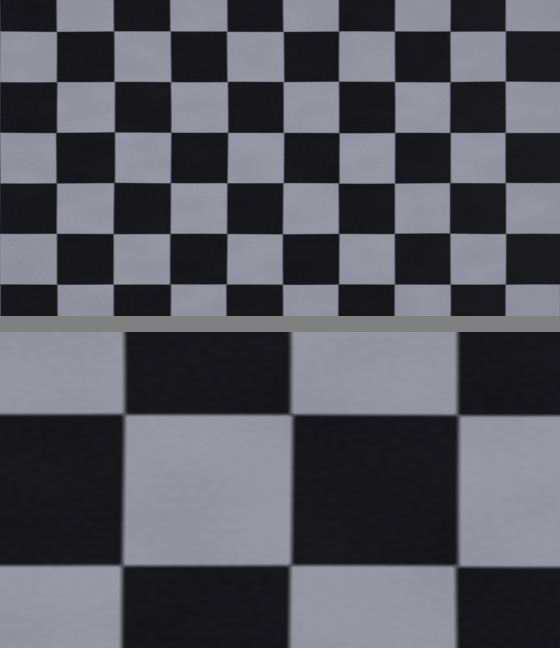
Top: the whole. Bottom: its middle third, enlarged.
Reproduce this pattern procedurally as a Shadertoy shader.

```glsl
// Black and pale grey checkered cloth with soft, slightly uneven printed edges.

const float PI = 3.14159265;

vec2 hash2(vec2 p) {
    vec3 q = fract(vec3(p.xyx) * vec3(0.1031, 0.1030, 0.0973));
    q += dot(q, q.yzx + 33.33);
    return 2.0 * fract((q.xx + q.yz) * q.zy) - 1.0;
}

float gradientNoise(vec2 p) {
    vec2 i = floor(p), f = p - i;
    vec2 u = f * f * f * (f * (f * 6.0 - 15.0) + 10.0);
    float a = dot(hash2(i), f);
    float b = dot(hash2(i + vec2(1, 0)), f - vec2(1, 0));
    float c = dot(hash2(i + vec2(0, 1)), f - vec2(0, 1));
    float d = dot(hash2(i + vec2(1, 1)), f - vec2(1, 1));
    return mix(mix(a, b, u.x), mix(c, d, u.x), u.y);
}

// Square wave with period 2 and softened steps at the integers.
vec2 softSquareWave(vec2 x, vec2 softness) {
    return clamp(sin(PI * x) / (PI * softness), -1.0, 1.0);
}

// Cell coordinates: ten columns, a little narrower to the right, and about six rows.
vec2 clothGrid(vec2 p) {
    vec2 grid = vec2(p.x * (5.53 + 0.058 * p.x), p.y * 6.243 + 0.379);

    // Gentle pull in the cloth
    vec2 pull = p - vec2(0.63, 0.62);
    grid.x -= 0.025 * exp(-14.0 * dot(pull, pull));
    grid += 0.018 * vec2(gradientNoise(p * 4.0 + 7.0), gradientNoise(p * 4.0 + 31.0));

    // Each edge segment is printed slightly out of line
    vec2 cell = floor(grid), edge = floor(grid + 0.5);
    grid.x += 0.010 * hash2(vec2(edge.x, cell.y) + 11.0).x;
    grid.y += 0.006 * hash2(vec2(cell.x, edge.y) + 53.0).y;
    return grid;
}

void mainImage(out vec4 fragColor, in vec2 fragCoord) {
    vec2 p = fragCoord / iResolution.y;
    vec2 uv = fragCoord / iResolution.xy;

    // Checker, with the dark ink bleeding a little at the corners
    vec2 softness = max(vec2(0.025, 0.019), 4.0 / iResolution.y);
    vec2 grid = clothGrid(p);
    vec2 wave = softSquareWave(grid, softness);
    float paleness = smoothstep(0.03, 1.0, 0.5 - 0.5 * wave.x * wave.y);

    // Uneven light, faint creases and fine fibres
    float creases = gradientNoise(p * vec2(7.0, 16.0) + 3.0);
    float fibres = gradientNoise(p * vec2(90.0, 150.0));
    float glow = 0.62 - 0.9 * dot(uv - 0.5, uv - 0.5);
    float tone = clamp(glow + 0.45 * creases + 0.22 * fibres, 0.0, 1.0);

    vec3 pale = mix(vec3(0.55, 0.55, 0.60), vec3(0.61, 0.61, 0.66), tone);
    vec3 dark = vec3(0.092, 0.088, 0.108) + 0.012 * (creases + fibres);
    dark += 0.012 * smoothstep(0.6, 1.0, uv.x);

    fragColor = vec4(mix(dark, pale, paleness), 1.0);
}
```
